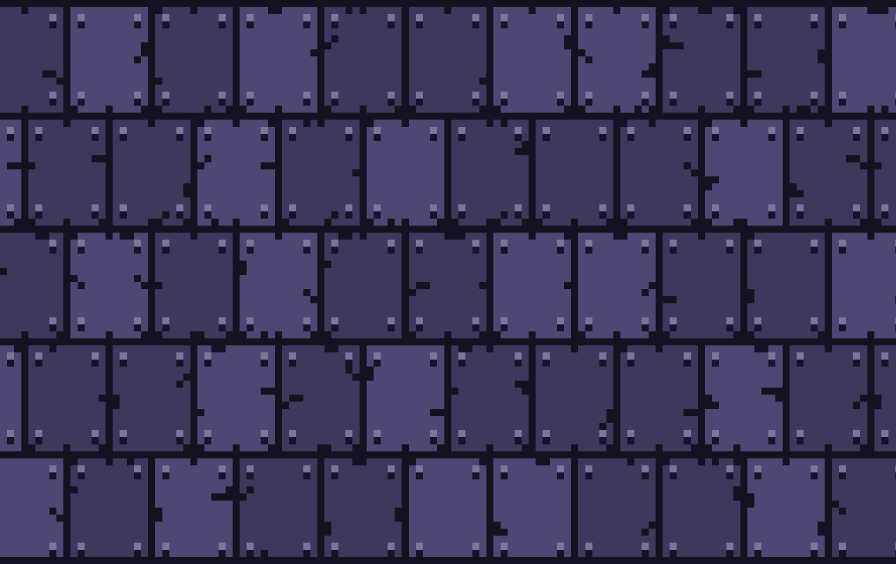
A WebGL 1 fragment shader for this texture:

```glsl
precision highp float;
// Riveted metal plates in staggered rows, drawn on a coarse grid 80 cells high.
// Each plate is 12 x 16 cells including its seam; hashes per plate grow the
// cracks and chipped joints. Nine samples per pixel soften the cell edges.

uniform vec2 u_resolution;

float hash(vec2 p, float seed) {
  return fract(sin(dot(p, vec2(127.1, 311.7)) + seed * 74.7) * 4375.85);
}

// 1.0 when both values name the same cell
float same(float a, float b) {
  return 1.0 - step(0.5, abs(a - b));
}

// Stepped crack leaving an edge: depth from the edge, position along it
float crack(vec2 plate, float seed, float depth, float along, float first, float span, float reach) {
  float start = first + floor(hash(plate, seed) * span);
  float len = floor(hash(plate, seed + 1.0) * reach);
  float slope = floor(hash(plate, seed + 2.0) * 3.0) - 1.0;
  float bend = floor(depth * 0.5) * slope;
  float thick = same(depth, 1.0) * step(0.6, hash(plate, seed + 3.0));
  float hit = max(same(along, start + bend), thick * same(along, start - 1.0));
  return hit * step(depth, len);
}

// Light plates sit at the set bits of a repeating row pattern
float isLight(vec2 plate, float odd) {
  float column = plate.x + step(3.5, plate.y);
  float pattern = mix(1226.0, 553.0, odd);
  return mod(floor(pattern / exp2(column) + 0.0001), 2.0);
}

vec3 wall(vec2 p) {
  vec2 cell = floor(p);
  float row = floor(cell.y / 16.0);
  float odd = mod(row, 2.0);
  float x = cell.x - 9.0 + 6.0 * odd;
  vec2 plate = vec2(floor(x / 12.0) + 1.0, row);
  vec2 c = vec2(mod(x, 12.0), mod(cell.y, 16.0));
  float side = min(c.x, 12.0 - c.x);
  float rim = min(c.y, 16.0 - c.y);

  vec3 color = mix(vec3(0.24, 0.22, 0.36), vec3(0.31, 0.28, 0.45), isLight(plate, odd));

  // Corner rivets, each with a shadow cell below
  float rivetColumn = same(side, 2.0);
  float rivet = rivetColumn * max(same(c.y, 2.0), same(c.y, 13.0));
  float shadow = rivetColumn * max(same(c.y, 3.0), same(c.y, 14.0));
  color = mix(color, vec3(0.49, 0.46, 0.62), rivet);
  color = mix(color, vec3(0.09, 0.07, 0.17), shadow);

  // Seams, with a closing line along the bottom
  float dark = max(same(c.x, 0.0), same(c.y, 0.0));
  dark = max(dark, step(79.0, cell.y));

  // Cracks from the sides, short chips from top and bottom
  dark = max(dark, crack(plate, 1.0, c.x, c.y, 5.0, 7.0, 3.3));
  dark = max(dark, crack(plate, 6.0, 12.0 - c.x, c.y, 5.0, 7.0, 3.3));
  dark = max(dark, crack(plate, 11.0, c.y, c.x, 3.0, 7.0, 1.9));
  dark = max(dark, crack(plate, 16.0, 16.0 - c.y, c.x, 3.0, 7.0, 2.1));

  // Joints: filled corners, and stubs of the seams in the adjoining rows
  float low = step(8.0, c.y);
  float corner = same(side, 1.0) * same(rim, 1.0);
  float cornerOdds = hash(plate, 21.0 + low + 2.0 * step(6.0, c.x));
  dark = max(dark, corner * step(cornerOdds, mix(0.2, 0.7, low)));
  float stub = same(c.x, 6.0) * same(rim, 1.0);
  dark = max(dark, stub * step(hash(plate, 27.0 + low), 0.65));

  return mix(color, vec3(0.07, 0.07, 0.13), dark);
}

void main() {
  float scale = 80.0 / u_resolution.y;
  vec3 sum = vec3(0.0);
  for (int j = -1; j <= 1; j++) {
    for (int i = -1; i <= 1; i++) {
      vec2 p = gl_FragCoord.xy + vec2(float(i), float(j)) * 0.37;
      sum += wall(vec2(p.x, u_resolution.y - p.y) * scale);
    }
  }
  gl_FragColor = vec4(sum / 9.0, 1.0);
}
```
